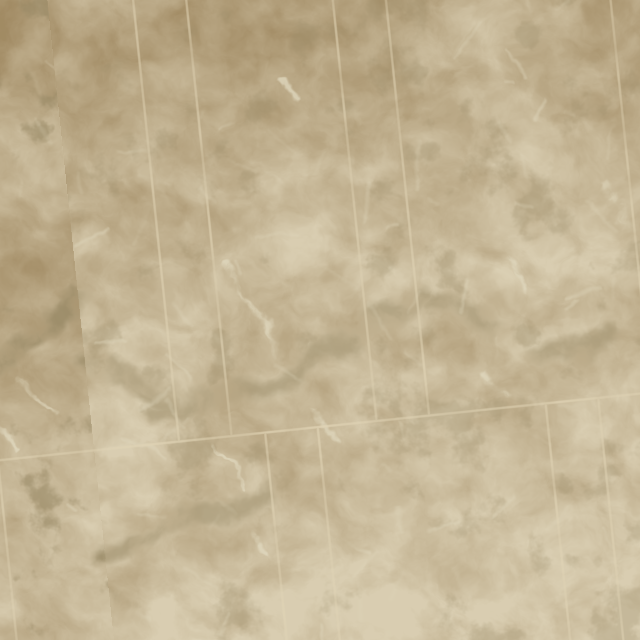
A WebGL 2 fragment shader for this texture:

```glsl
#version 300 es
precision highp float;

#define TILT 0.104         // slope of the whole tile grid
#define SEAM_Y 0.281       // height of the cross joint at the left border
#define SLAB_EDGE 0.178    // where the left slab meets the next one
#define PAIR_GAP 0.083     // width of the narrow strip between paired joints
#define JOINT_HALF 0.0004  // half width of a joint
#define JOINT_SOFT 0.0024  // softness of its sides
#define JOINT_ALPHA 0.50
#define CLOUD_SCALE 5.5
#define CLOUD_GAIN 0.95
#define MOTTLE_GAIN 0.85
#define VEIN_WARP 0.06

uniform vec2 u_resolution;
out vec4 fragColor;

const vec3 UMBER = vec3(0.65, 0.565, 0.415);
const vec3 CREAM = vec3(0.83, 0.78, 0.665);
const vec3 VEIN_GREY = vec3(0.59, 0.53, 0.39);
const vec3 CALCITE = vec3(0.88, 0.85, 0.75);
const vec3 GROUT = vec3(0.88, 0.83, 0.71);

// First joint of each pair, above and below the cross joint
const float UPPER[3] = float[3](0.312, 0.624, 1.058);
const float LOWER[3] = float[3](-0.057, 0.448, 0.891);

// Vein segments: start xy, end xy
const vec4 DARK[8] = vec4[8](
    vec4(0.24, 0.36, 0.45, 0.41), vec4(0.45, 0.41, 0.56, 0.47),
    vec4(0.56, 0.47, 0.66, 0.54), vec4(0.17, 0.14, 0.42, 0.23),
    vec4(0.68, 0.53, 0.78, 0.49), vec4(0.85, 0.44, 0.95, 0.48),
    vec4(-0.02, 0.42, 0.12, 0.535), vec4(0.14, 0.43, 0.26, 0.37));
const vec4 PALE[10] = vec4[10](
    vec4(0.355, 0.575, 0.445, 0.46), vec4(0.755, 0.42, 0.79, 0.37),
    vec4(0.80, 0.595, 0.825, 0.555), vec4(0.485, 0.36, 0.525, 0.31),
    vec4(0.325, 0.31, 0.375, 0.24), vec4(0.025, 0.41, 0.08, 0.365),
    vec4(0.0, 0.325, 0.035, 0.305), vec4(0.945, 0.72, 0.985, 0.65),
    vec4(0.45, 0.875, 0.475, 0.845), vec4(0.395, 0.175, 0.42, 0.145));

float hash(vec2 p) {
    return fract(sin(dot(p, vec2(127.1, 311.7))) * 43758.5453);
}

float noise(vec2 p) {
    vec2 i = floor(p), f = fract(p);
    f = f * f * (3.0 - 2.0 * f);
    return mix(mix(hash(i), hash(i + vec2(1, 0)), f.x),
               mix(hash(i + vec2(0, 1)), hash(i + vec2(1, 1)), f.x), f.y);
}

float fbm(vec2 p) {
    float sum = 0.0, amp = 0.5;
    for (int i = 0; i < 5; i++) {
        sum += amp * noise(p);
        p = mat2(1.6, 1.2, -1.2, 1.6) * p + 7.3;
        amp *= 0.53;
    }
    return sum / 1.02;
}

float segment(vec2 p, vec4 s) {
    vec2 a = p - s.xy, b = s.zw - s.xy;
    return length(a - b * clamp(dot(a, b) / dot(b, b), 0.0, 1.0));
}

float joint(float d, float px) {
    return 1.0 - smoothstep(JOINT_HALF, JOINT_HALF + JOINT_SOFT + 0.3 * px, abs(d));
}

// Faint short streaks, one per cell of a jittered grid
float streaks(vec2 p) {
    float sum = 0.0;
    for (int k = 0; k < 9; k++) {
        vec2 cell = floor(p) + vec2(k % 3, k / 3) - 1.0;
        float angle = 6.283 * hash(cell + 5.0);
        vec2 mid = cell + vec2(hash(cell), hash(cell + 17.0));
        vec2 arm = vec2(cos(angle), sin(angle)) * mix(0.1, 0.5, hash(cell + 29.0));
        float d = segment(p, vec4(mid - arm, mid + arm));
        float strength = pow(hash(cell + 43.0), 2.0);
        sum = max(sum, strength * (1.0 - smoothstep(0.0, 0.075, d)));
    }
    return sum;
}

void main() {
    vec2 p = gl_FragCoord.xy / u_resolution;
    float px = 1.0 / min(u_resolution.x, u_resolution.y);
    vec2 grid = vec2(p.x + TILT * p.y, p.y - TILT * p.x);
    float leftSlab = 1.0 - smoothstep(-px, px, grid.x - SLAB_EDGE);

    // Clouded, mottled stone; both slabs are sampled and joined smoothly
    vec2 stone = p + step(grid.x, SLAB_EDGE) * vec2(3.7, 1.9);
    vec2 warp = vec2(fbm(p * 14.0), fbm(p * 14.0 + 31.0)) - 0.5;
    vec2 grain = mat2(0.85, -0.4, 0.5, 0.9) * stone + 0.05 * warp;
    float cloud = fbm(grain * CLOUD_SCALE);
    float mottle = fbm(grain * 26.0);
    float tone = 0.70 + 0.45 * (0.5 - p.y) + 0.14 * (p.x - 0.5);
    tone += CLOUD_GAIN * (cloud - 0.5) + MOTTLE_GAIN * (mottle - 0.5);
    tone -= leftSlab * 0.13 * smoothstep(0.25, 0.45, p.y);
    vec3 color = mix(UMBER, CREAM, clamp(tone, -0.1, 1.12));

    // Broad grey veins and ragged blotches
    vec2 bent = p + VEIN_WARP * warp;
    float dark = 0.0, pale = 0.0;
    for (int i = 0; i < 8; i++)
        dark = max(dark, 1.0 - smoothstep(0.003, 0.026, segment(bent, DARK[i])));
    dark *= smoothstep(0.2, 0.65, mottle) * (0.5 + 0.3 * leftSlab);
    float blotch = smoothstep(0.60, 0.76, fbm(stone * 17.0 + 50.0));
    color = mix(color, VEIN_GREY, max(dark, blotch * (0.3 + 0.3 * leftSlab)));

    // Calcite streaks, large and small
    for (int i = 0; i < 10; i++) {
        float width = mix(0.005, 0.011, hash(vec2(float(i), 4.0)));
        pale = max(pale, 1.0 - smoothstep(0.001, width, segment(bent, PALE[i])));
    }
    pale *= 0.15 + 0.6 * smoothstep(0.3, 0.65, mottle);
    float small = streaks((p + 0.03 * warp) * 15.0) * smoothstep(0.35, 0.6, cloud);
    color = mix(color, CALCITE, max(pale, small * 0.42));

    // Paired joints, staggered across the seam, with uneven wear
    float below = 1.0 - smoothstep(-px, px, grid.y - SEAM_Y);
    float lines = joint(grid.y - SEAM_Y, px) * 1.2;
    for (int i = 0; i < 6; i++) {
        float offset = PAIR_GAP * float(i % 2);
        float up = joint(grid.x - UPPER[i / 2] - offset, px);
        float down = joint(grid.x - LOWER[i / 2] - offset, px);
        lines = max(lines, mix(up, down, below));
    }
    float wear = 0.6 + 0.7 * noise(p * 24.0);
    color = mix(color, GROUT, min(lines * wear * JOINT_ALPHA, 0.9));

    fragColor = vec4(color, 1.0);
}
```
